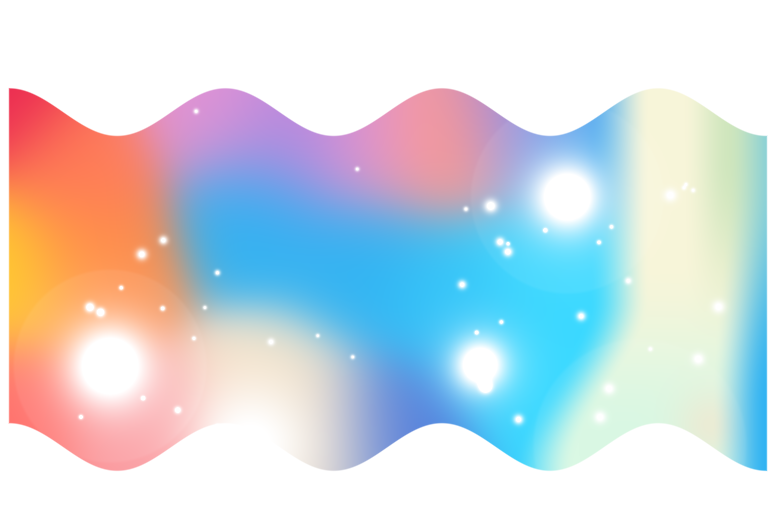
Reproduce this background procedurally as a WebGL 1 fragment shader.

```glsl
precision highp float;
uniform vec2 u_resolution;

// Ribbon outline, in units of canvas height
const float LEFT = 0.0176;
const float RIGHT = 1.498;
const float TOP = 0.781;
const float BOTTOM = 0.127;
const float WAVE = 0.0465;
const float PERIOD = 0.4227;
const float TAU = 6.28319;

// Softness of the colour field and the scattered lights
const float SPREAD = 0.13;
const int SPARKS = 42;
const float SPARK_MIN = 0.004;
const float SPARK_MAX = 0.013;
const float RING_OPACITY = 0.06;

const vec3 RED = vec3(0.92, 0.16, 0.32);
const vec3 YELLOW = vec3(1.0, 0.80, 0.18);
const vec3 ORANGE = vec3(1.0, 0.55, 0.28);
const vec3 CORAL = vec3(1.0, 0.43, 0.41);
const vec3 ROSE = vec3(0.98, 0.60, 0.62);
const vec3 ORCHID = vec3(0.89, 0.58, 0.83);
const vec3 VIOLET = vec3(0.68, 0.52, 0.88);
const vec3 SALMON = vec3(1.0, 0.61, 0.53);
const vec3 AZURE = vec3(0.19, 0.70, 0.95);
const vec3 CYAN = vec3(0.23, 0.85, 1.0);
const vec3 INDIGO = vec3(0.30, 0.47, 0.86);
const vec3 SAND = vec3(0.96, 0.89, 0.79);
const vec3 CREAM = vec3(0.97, 0.96, 0.85);
const vec3 MINT = vec3(0.85, 0.97, 0.89);
const vec3 SAGE = vec3(0.81, 0.90, 0.74);
const vec3 TEAL = vec3(0.48, 0.80, 0.86);
const vec3 WHITE = vec3(1.0);

float hash(float n) {
  return fract(sin(n * 12.9898) * 43758.5453);
}

float glow(vec2 p, vec2 centre, float radius) {
  vec2 d = (p - centre) / radius;
  return exp(-dot(d, d));
}

// Weighted colour; the sum is normalised by its alpha
vec4 tint(vec2 p, float x, float y, vec3 colour) {
  return vec4(colour, 1.0) * glow(p, vec2(x, y), SPREAD);
}

vec3 colourField(vec2 p) {
  // Warm left side
  vec4 sum = tint(p, 0.0, 0.82, RED) + tint(p, 0.0, 0.47, YELLOW)
    + tint(p, 0.15, 0.67, mix(ORANGE, CORAL, 0.5)) + tint(p, 0.20, 0.48, ORANGE)
    + tint(p, 0.02, 0.18, CORAL) + tint(p, 0.28, 0.14, ROSE);
  // Violet and salmon along the top
  sum += tint(p, 0.42, 0.80, ORCHID) + tint(p, 0.57, 0.75, VIOLET)
    + tint(p, 0.71, 0.73, ORCHID) + tint(p, 0.86, 0.73, SALMON)
    + tint(p, 1.02, 0.78, VIOLET) + tint(p, 1.13, 0.74, AZURE);
  // Blue centre and pale base
  sum += tint(p, 0.50, 0.57, AZURE) + tint(p, 0.70, 0.48, AZURE)
    + tint(p, 0.88, 0.42, mix(AZURE, CYAN, 0.5)) + tint(p, 1.07, 0.46, CYAN)
    + tint(p, 1.05, 0.24, CYAN) + tint(p, 0.53, 0.24, SAND)
    + tint(p, 0.62, 0.13, SAND) + tint(p, 0.77, 0.15, INDIGO);
  vec3 colour = sum.rgb / max(sum.a, 1e-5);

  // Pale curtain on the right, widening downwards
  float curtain = 1.21 - 0.15 * (1.0 - smoothstep(0.08, 0.42, p.y));
  vec3 pale = mix(MINT, CREAM, smoothstep(0.15, 0.5, p.y));
  pale = mix(pale, SAGE, smoothstep(1.33, 1.43, p.x) * smoothstep(0.3, 0.7, p.y));
  pale = mix(pale, SAND, 0.6 * glow(p, vec2(1.39, 0.17), 0.07));
  colour = mix(colour, pale, smoothstep(curtain - 0.06, curtain + 0.06, p.x));

  // Cool right edge
  float edge = 1.39 + 0.03 * smoothstep(0.2, 0.7, p.y);
  vec3 cool = mix(AZURE, TEAL, smoothstep(0.2, 0.65, p.y));
  return mix(colour, cool, smoothstep(edge, edge + 0.11, p.x));
}

// Bright core within a wider halo
float lamp(vec2 p, vec2 centre, float radius) {
  return 1.1 * glow(p, centre, radius) + 0.4 * glow(p, centre, radius * 1.9);
}

// Faint disc, brightest at its rim
float ring(vec2 p, vec2 centre, float radius) {
  float d = length(p - centre) / radius;
  return RING_OPACITY * d * d * (1.0 - smoothstep(0.97, 1.01, d));
}

float sparkles(vec2 p) {
  float light = 0.0;
  for (int i = 0; i < SPARKS; i++) {
    float n = float(i) + 1.0;
    // Cycle through left, centre-right, right and open areas
    float group = mod(n, 4.0);
    vec2 spread = vec2(hash(n), hash(n + 71.3)) - 0.5;
    vec2 centre = vec2(0.26, 0.34) + spread * vec2(0.36, 0.44);
    if (group > 0.5) centre = vec2(1.06, 0.43) + spread * vec2(0.26, 0.58);
    if (group > 1.5) centre = vec2(1.29, 0.50) + spread * vec2(0.24, 0.62);
    if (group > 2.5) centre = vec2(0.68, 0.52) + spread * vec2(0.76, 0.54);
    float size = mix(SPARK_MIN, SPARK_MAX, pow(hash(n + 19.7), 2.5));
    light += 1.2 * glow(p, centre, size);
  }
  return light;
}

void main() {
  vec2 p = gl_FragCoord.xy / u_resolution.y;
  float pixel = 1.0 / u_resolution.y;

  // Lights over the colour field
  vec2 lampA = vec2(0.215, 0.285);
  vec2 lampB = vec2(1.108, 0.615);
  vec2 lampC = vec2(0.938, 0.287);
  float light = lamp(p, lampA, 0.075) + lamp(p, lampB, 0.062) + lamp(p, lampC, 0.046);
  light += 1.1 * glow(p, vec2(0.49, 0.13), 0.12) + sparkles(p);
  light += ring(p, lampA, 0.19) + ring(p, lampB, 0.19) + ring(p, vec2(1.25, 0.13), 0.21);
  vec3 colour = mix(colourField(p), WHITE, min(light, 1.0));

  // Scalloped ribbon on white
  float wave = WAVE * cos((p.x - LEFT) * TAU / PERIOD);
  float inside = min(TOP + wave - p.y, p.y - BOTTOM - wave);
  inside = min(inside, min(p.x - LEFT, RIGHT - p.x));
  gl_FragColor = vec4(mix(WHITE, colour, smoothstep(-pixel, pixel, inside)), 1.0);
}
```
